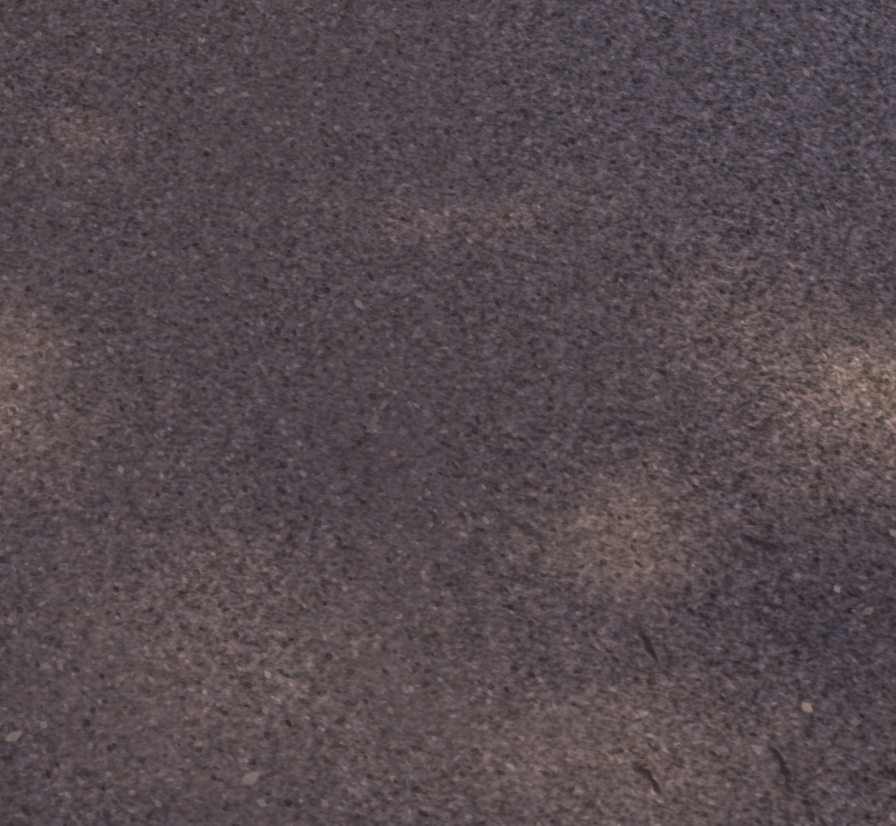
Write a WebGL 1 fragment shader that draws this texture.

```glsl
precision highp float;
uniform vec2 u_resolution;

vec2 hash2(vec2 p) {
  vec3 q = fract(p.xyx * vec3(0.1031, 0.1030, 0.0973));
  q += dot(q, q.yzx + 33.33);
  return fract((q.xx + q.yz) * q.zy);
}

vec2 gradient(vec2 cell) {
  float angle = 6.2832 * hash2(cell).x;
  return vec2(cos(angle), sin(angle));
}

float noise(vec2 p) {
  vec2 i = floor(p), f = p - i;
  vec2 u = f * f * f * (f * (f * 6.0 - 15.0) + 10.0);
  float a = dot(gradient(i), f);
  float b = dot(gradient(i + vec2(1, 0)), f - vec2(1, 0));
  float c = dot(gradient(i + vec2(0, 1)), f - vec2(0, 1));
  float d = dot(gradient(i + vec2(1, 1)), f - vec2(1, 1));
  return mix(mix(a, b, u.x), mix(c, d, u.x), u.y);
}

mat2 rotation(float angle) {
  float c = cos(angle), s = sin(angle);
  return mat2(c, s, -s, c);
}

// Soft elliptical pool of light or shade
float pool(vec2 p, vec2 center, vec2 size) {
  vec2 d = (p - center) / size;
  return exp(-dot(d, d));
}

// Angular stones scattered one per cell, as coverage times strength
float stones(vec2 p, float density, float radius, float seed) {
  vec2 base = floor(p);
  float cover = 0.0;
  for (int y = -1; y <= 1; y++) {
    for (int x = -1; x <= 1; x++) {
      vec2 cell = base + vec2(x, y);
      vec2 place = hash2(cell + seed), kind = hash2(cell + seed + 57.0);
      vec2 d = rotation(kind.y * 2.4 - 1.2) * (p - cell - place);
      d.y *= 1.2 + 0.9 * place.x;
      float size = radius * (0.55 + 0.7 * place.y);
      float dist = mix(length(d), abs(d.x) + abs(d.y), 0.45) / size;
      float stone = 1.0 - smoothstep(0.6, 1.25, dist);
      cover = max(cover, stone * step(kind.x, density) * (0.45 + 0.55 * kind.y));
    }
  }
  return cover;
}

// Short bent cracks, mostly falling to the right
float cracks(vec2 p) {
  vec2 cell = floor(p);
  vec2 place = hash2(cell + 211.0), kind = hash2(cell + 307.0);
  vec2 d = rotation(0.4 + 0.8 * kind.y) * (p - cell - 0.35 - 0.3 * place);
  d.y += (place.x - 0.5) * 3.0 * d.x * d.x + 0.05 * noise(p * 9.0);
  float taper = 1.0 - smoothstep(0.06, 0.28, abs(d.x));
  return taper * (1.0 - smoothstep(0.008, 0.04, abs(d.y))) * step(kind.x, 0.6);
}

void main() {
  vec2 p = gl_FragCoord.xy / u_resolution.y;
  // Grain shrinks towards the far, upper edge
  vec2 ground = vec2((p.x - 0.54) * (0.92 + 0.3 * p.y), p.y * (0.98 + 0.2 * p.y)) + 3.0;
  vec2 soft = p + 0.05 * vec2(noise(p * 7.0), noise(p * 7.0 + 31.0))
                + 0.02 * vec2(noise(p * 23.0), noise(p * 23.0 + 17.0));

  // Dappled light
  float light = 0.85 * pool(soft, vec2(1.08, 0.52), vec2(0.15, 0.09));
  light += 0.75 * pool(soft, vec2(-0.01, 0.53), vec2(0.09, 0.09));
  light += 0.60 * pool(soft, vec2(0.76, 0.35), vec2(0.11, 0.065));
  light += 0.36 * pool(soft, vec2(0.28, 0.21), vec2(0.25, 0.17));
  light += 0.45 * pool(soft, vec2(0.74, 0.08), vec2(0.22, 0.11));
  light += 0.32 * pool(soft, vec2(0.10, 0.82), vec2(0.06, 0.03));
  light += 0.28 * pool(soft, vec2(0.58, 0.74), vec2(0.14, 0.035));
  light += 0.25 * pool(soft, vec2(0.88, 0.63), vec2(0.12, 0.08));
  float shade = pool(soft, vec2(0.97, 0.24), vec2(0.15, 0.11));
  shade += 0.5 * pool(soft, vec2(0.39, 0.40), vec2(0.17, 0.12));
  shade += 0.35 * pool(soft, vec2(0.02, 0.16), vec2(0.13, 0.15));
  float cool = smoothstep(0.45, 1.0, p.y) * smoothstep(0.2, 1.0, p.x);

  vec3 color = mix(vec3(0.315, 0.275, 0.295), vec3(0.315, 0.285, 0.325), cool);
  color = mix(color, vec3(0.255, 0.225, 0.262), 0.75 * min(shade, 1.0));
  color = mix(color, vec3(0.51, 0.425, 0.395), min(light, 1.0));

  // Gritty surface with patches of rougher ground
  vec2 grit = rotation(0.3) * ground * vec2(0.85, 1.15);
  float grain = 0.30 * noise(grit * 75.0) + 0.32 * noise(grit * 135.0 + 9.0)
              + 0.20 * noise(grit * 230.0 + 4.0) + 0.14 * noise(ground * 24.0);
  float rough = 0.85 + 0.4 * noise(p * 5.0 + 3.0) + 0.3 * smoothstep(0.4, 1.0, p.x);
  color *= 1.0 + rough * grain;
  float tint = noise(ground * 40.0 + 70.0) + 0.6 * noise(ground * 110.0 + 50.0);
  color += 0.014 * tint * vec3(1.0, 0.2, -1.0);

  // Pits, chips, pebbles and cracks
  color *= 1.0 - 0.28 * stones(ground * 62.0, 0.35, 0.36, 11.0);
  color *= 1.0 + 0.26 * stones(ground * 70.0, 0.40, 0.38, 83.0);
  float pebble = stones(ground * 30.0, 0.11, 0.21, 139.0);
  float large = stones(ground * 17.0, 0.10, 0.17, 173.0) * smoothstep(0.7, 0.1, p.y);
  color = mix(color, vec3(0.56, 0.51, 0.50), 0.55 * pebble);
  color = mix(color, vec3(0.66, 0.58, 0.53), 0.75 * large);
  float broken = smoothstep(0.45, 0.75, p.x) * (1.0 - smoothstep(0.3, 0.5, p.y));
  color = mix(color, vec3(0.16, 0.13, 0.15), 0.75 * broken * cracks(p * 7.0));

  gl_FragColor = vec4(color, 1.0);
}
```
